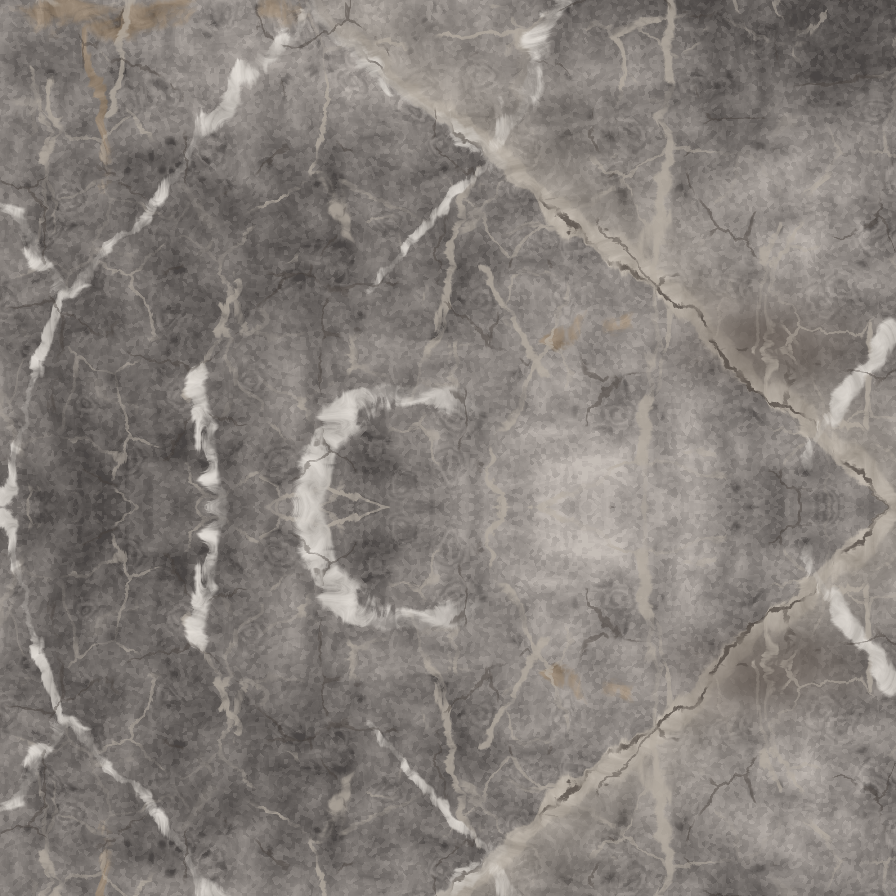
A WebGL 1 fragment shader for this texture:

```glsl
precision highp float;
uniform vec2 u_resolution;

const vec3 SHADOW = vec3(0.25, 0.235, 0.23);
const vec3 LIGHT = vec3(0.77, 0.74, 0.715);
const vec3 CALCITE = vec3(0.80, 0.78, 0.755);
const vec3 CREAM = vec3(0.71, 0.675, 0.63);
const vec3 OCHRE = vec3(0.56, 0.48, 0.39);
const vec3 CRACK = vec3(0.27, 0.24, 0.22);

vec2 hash2(vec2 c) {
  return fract(sin(vec2(dot(c, vec2(127.1, 311.7)), dot(c, vec2(269.5, 183.3)))) * 43758.5);
}

// Nearest distance, second distance and random id of the nearest cell
vec3 cellular(vec2 p) {
  vec3 best = vec3(9.0, 9.0, 0.0);
  for (int j = -1; j <= 1; j++) {
    for (int i = -1; i <= 1; i++) {
      vec2 c = floor(p) + vec2(float(i), float(j));
      vec2 h = hash2(c);
      float d = length(c + h - p);
      if (d < best.x) best = vec3(d, best.x, fract(h.x * 7.3 + h.y * 3.1));
      else best.y = min(best.y, d);
    }
  }
  return best;
}

// Layered, turned and folded sines, about -0.8 to 0.8
float clouds(vec2 p) {
  float sum = 0.0, amp = 0.5;
  for (int i = 0; i < 6; i++) {
    p = mat2(0.8, 0.6, -0.6, 0.8) * p * 1.7;
    p += 0.7 * sin(p.yx * 1.1 + float(i) * 2.1);
    sum += amp * sin(p.x) * sin(p.y);
    amp *= 0.6;
  }
  return sum;
}

float band(float d, float width, float soft) {
  return 1.0 - smoothstep(0.55 * width, width + soft, d);
}

// Line from ends.xy to ends.zw
float stroke(vec2 p, vec4 ends, float width, float soft) {
  vec2 along = ends.zw - ends.xy;
  float t = clamp(dot(p - ends.xy, along) / dot(along, along), 0.0, 1.0);
  return band(length(p - ends.xy - along * t), width, soft);
}

float pool(vec2 p, vec2 center, vec2 size) {
  vec2 d = (p - center) / size;
  return exp(-dot(d, d));
}

void main() {
  vec2 uv = gl_FragCoord.xy / u_resolution;
  float soft = 1.0 / u_resolution.y;
  // Slab mirrored across a horizontal seam, then bent
  vec2 p = vec2(uv.x, abs(uv.y - 0.434));
  vec2 q = p + 0.022 * vec2(clouds(p * 7.0 + 2.0), clouds(p * 7.0 + 9.0));
  float rough = clouds(p * 48.0 + 3.0);
  q += 0.007 * vec2(rough, clouds(p * 40.0 + 8.0));
  float broad = clouds(p * 3.5 + 4.0);
  float fine = clouds(p * 17.0 + 1.0);
  float wear = smoothstep(-0.3, 0.25, clouds(p * 13.0 + 6.0) + 0.4 * rough);
  float girth = 0.5 + 0.75 * wear;

  // Clouded body
  float tone = 0.545 + 0.25 * broad + 0.19 * fine + 0.13 * rough;
  tone -= 0.28 * pool(q, vec2(0.34, 0.33), vec2(0.17, 0.12));
  tone -= 0.24 * pool(q, vec2(0.42, 0.0), vec2(0.09, 0.08));
  tone -= 0.32 * pool(q, vec2(0.88, 0.55), vec2(0.25, 0.09));
  tone -= 0.18 * pool(q, vec2(0.08, 0.06), vec2(0.18, 0.13));
  tone += 0.09 * pool(q, vec2(0.66, 0.02), vec2(0.08, 0.16));
  tone += 0.16 * pool(q, vec2(0.90, 0.32), vec2(0.20, 0.10));

  // Grain, pits and faint fossil rings
  vec3 pit = cellular(q * 60.0);
  vec3 fossil = cellular(q * 17.0);
  tone += 0.17 * (cellular(p * 200.0).z - 0.5);
  tone -= 0.2 * step(0.8, pit.z) * smoothstep(0.5, 0.1, pit.x) * smoothstep(0.1, -0.3, fine);
  tone += 0.06 * step(0.6, fossil.z) * sin(fossil.x * 40.0) * (1.0 - smoothstep(0.2, 0.55, fossil.x));
  vec3 color = mix(SHADOW, LIGHT, clamp(tone, 0.08, 1.0));

  // Cream diagonal, sharp below and fading above
  float side = dot(q - vec2(0.345, 0.56), vec2(0.652, 0.758));
  float reach = smoothstep(0.28, 0.5, q.x);
  float fade = smoothstep(-0.003, 0.001, side) * exp(-max(side, 0.0) * 20.0);
  color = mix(color, CREAM + 0.08 * rough, 0.75 * fade * reach);
  float strip = band(abs(side - 0.012), 0.015 * girth, soft) * reach;
  color = mix(color, CREAM + 0.12 * rough, 0.6 * strip);
  color = mix(color, CRACK * 1.3, 0.6 * pool(q, vec2(0.86, 0.19), vec2(0.08, 0.045)));

  // Ochre seams
  float ochre = stroke(q, vec4(0.0, 0.53, 0.34, 0.56), 0.022, soft);
  ochre = max(ochre, stroke(q, vec4(0.10, 0.52, 0.11, 0.36), 0.006, soft));
  ochre = max(ochre, stroke(q, vec4(0.62, 0.19, 0.70, 0.205), 0.009, soft));
  color = mix(color, OCHRE + 0.15 * rough, 0.7 * ochre * wear);

  // Fine webs along cell borders, and scattered hairlines
  vec3 web = cellular(q * 5.5 + 3.0);
  vec3 lace = cellular(q * 11.0 + 7.0);
  float hair = band(web.y - web.x, 0.028, soft * 6.0) * smoothstep(-0.2, 0.3, fine + broad);
  hair = max(hair, 0.7 * band(lace.y - lace.x, 0.035, soft * 11.0) * smoothstep(0.1, 0.4, fine - broad));
  for (int i = 0; i < 9; i++) {
    vec2 h = hash2(vec2(float(i), 5.0));
    vec2 start = vec2(h.x, 0.05 + 0.42 * h.y);
    float angle = 1.1 + 1.1 * fract(h.x * 9.7);
    vec2 end = start + (0.1 + 0.14 * h.y) * vec2(cos(angle), sin(angle));
    hair = max(hair, stroke(q, vec4(start, end), 0.0035 * girth, soft));
  }
  hair = max(hair, stroke(q, vec4(0.745, 0.57, 0.715, 0.0), 0.005 * girth, soft));
  hair = max(hair, stroke(q, vec4(0.53, 0.38, 0.46, 0.12), 0.004 * girth, soft));
  color = mix(color, CREAM, hair * (0.25 + 0.5 * wear));

  // Main white veins and the open ring
  float vein = stroke(q, vec4(0.08, 0.24, 0.345, 0.56), 0.009 * girth, soft);
  vein = max(vein, stroke(q, vec4(0.345, 0.56, 0.56, 0.38), 0.015 * girth, soft));
  vein = max(vein, stroke(q, vec4(0.63, 0.58, 0.55, 0.40), 0.017 * girth, soft));
  vein = max(vein, stroke(q, vec4(0.56, 0.41, 0.41, 0.23), 0.006 * girth, soft));
  vein = max(vein, stroke(q, vec4(0.0, 0.33, 0.07, 0.24), 0.012 * girth, soft));
  vein = max(vein, stroke(q, vec4(0.07, 0.24, 0.0, 0.0), 0.006 * girth, soft));
  vein = max(vein, stroke(q, vec4(0.24, 0.0, 0.23, 0.16), 0.010 * girth, soft));
  vein = max(vein, stroke(q, vec4(1.0, 0.20, 0.89, 0.05), 0.011 * girth, soft));
  float ring = abs(length(q - vec2(0.46, 0.0)) - 0.128);
  vein = max(vein, band(ring, 0.016 * girth, soft) * (1.0 - smoothstep(0.46, 0.56, q.x)));
  color = mix(color, CALCITE + 0.13 * rough, vein * (0.3 + 0.6 * wear));

  // Dark cracks beside the diagonal and through the body
  float crack = band(abs(side - 0.006 - 0.01 * fine), 0.002, soft) * reach * wear;
  vec3 split = cellular(q * 8.0 + 11.0);
  crack = max(crack, 0.6 * band(split.y - split.x, 0.02, soft * 8.0) * smoothstep(0.0, 0.3, -fine));
  color = mix(color, CRACK, 0.7 * crack);
  gl_FragColor = vec4(color, 1.0);
}
```
